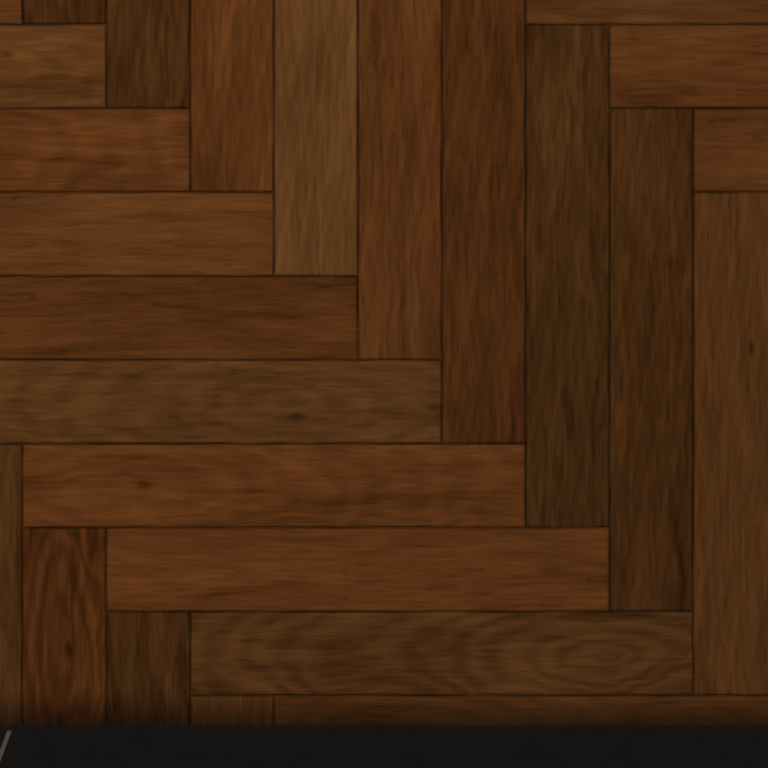
Reproduce this texture procedurally as a WebGL 2 fragment shader.

```glsl
#version 300 es
precision highp float;
// Dark oiled herringbone parquet, planks six widths long, ending at a black skirting.

#define PLANK_WIDTH 0.1092
#define PLANK_RATIO 6.0
#define GRID_ORIGIN vec2(0.029, 0.0315)
#define SEAM_WIDTH 0.022
#define SEAM_DEPTH 0.42
#define TONE_SPREAD 0.19
#define FIBRE_STRENGTH 0.20
#define FIGURE_STRENGTH 0.17
#define SKIRTING_TOP 0.944

uniform vec2 u_resolution;
out vec4 fragColor;

const vec3 DARK_WOOD = vec3(0.195, 0.105, 0.037);
const vec3 LIGHT_WOOD = vec3(0.425, 0.267, 0.135);
const vec3 SKIRTING = vec3(0.088, 0.081, 0.074);
const vec3 METAL = vec3(0.36, 0.31, 0.28);

float hash(vec2 p) {
  return fract(sin(dot(p, vec2(127.1, 311.7))) * 43758.5453);
}

float noise(vec2 p) {
  vec2 i = floor(p), f = fract(p);
  f = f * f * (3.0 - 2.0 * f);
  return mix(mix(hash(i), hash(i + vec2(1, 0)), f.x),
             mix(hash(i + vec2(0, 1)), hash(i + vec2(1, 1)), f.x), f.y);
}

float fbm(vec2 p) {
  float sum = 0.0, amp = 0.5;
  for (int i = 0; i < 4; i++) {
    sum += amp * noise(p);
    p = p * 2.03 + 17.3;
    amp *= 0.5;
  }
  return sum;
}

// Plank under p: xy = position along and across it, zw = its identity.
vec4 herringbone(vec2 p, out bool upright) {
  vec2 cell = floor(p), f = p - cell;
  float k = mod(cell.x - cell.y + PLANK_RATIO - 1.0, 2.0 * PLANK_RATIO);
  upright = k > PLANK_RATIO - 0.5;
  if (!upright) return vec4(k + f.x, f.y, cell - vec2(k, 0));
  k = 2.0 * PLANK_RATIO - 1.0 - k;
  return vec4(k + f.y, f.x, cell - vec2(0, k));
}

// Lightness offset from fibres, growth rings, pores and knots.
float woodGrain(vec2 q, vec2 seed) {
  float figured = hash(seed + 4.7);
  vec2 s = q + seed * vec2(13.7, 9.1);
  float warp = fbm(s * vec2(0.9, 2.0)) - 0.5;
  float bend = q.y + 0.22 * warp;

  // Knots pull the rings around themselves.
  vec2 knotAt = vec2(0.6 + 4.8 * hash(seed + 2.3), 0.25 + 0.5 * hash(seed + 8.1));
  float knotDist = length((q - knotAt) * vec2(0.75, 1.6));
  float hasKnot = step(0.5, hash(seed + 6.2));
  bend += hasKnot * 0.12 * exp(-4.0 * knotDist);

  // Nested arches of growth rings, strong on some planks only.
  float arch = length(vec2((q.x - knotAt.x) * 0.3, bend - 0.5)) + 0.3 * warp;
  float rings = sin(arch * mix(24.0, 42.0, figured) + 5.0 * warp);
  float soft = fbm(vec2(s.x * 0.6, s.y * 4.0 + 3.0 * warp)) - 0.47;

  float fibre = noise(vec2(s.x * 2.2, (s.y + 0.15 * warp) * 24.0)) - 0.5;
  fibre += 0.7 * (noise(vec2(s.x * 5.0, s.y * 46.0)) - 0.5);
  float pores = smoothstep(0.76, 0.95, noise(vec2(s.x * 5.5, (s.y + 0.2 * warp) * 34.0)));
  float streak = smoothstep(0.62, 0.85, noise(vec2(s.x * 0.8, s.y * 7.0 + 2.0 * warp)));
  float knot = hasKnot * smoothstep(0.11, 0.01, knotDist + 0.06 * warp);

  return FIBRE_STRENGTH * fibre + 0.42 * soft
       + FIGURE_STRENGTH * rings * mix(0.1, 0.6, figured * figured)
       - 0.13 * pores - 0.12 * streak - 0.38 * knot;
}

void main() {
  vec2 uv = gl_FragCoord.xy / u_resolution;
  vec2 p = vec2(uv.x, 1.0 - uv.y);
  float pixel = 1.0 / min(u_resolution.x, u_resolution.y);

  bool upright;
  vec4 plank = herringbone((p - GRID_ORIGIN) / PLANK_WIDTH, upright);
  vec2 q = plank.xy, id = plank.zw + (upright ? 41.0 : 0.0);

  // Each plank has its own tone; upright ones swing across a half dozen columns.
  float tone = 0.52 + TONE_SPREAD * (hash(id) - 0.5);
  if (upright) tone += TONE_SPREAD * cos((plank.z - 3.0) * 1.0472) - 0.03;
  tone += woodGrain(q, id);
  vec3 color = mix(DARK_WOOD, LIGHT_WOOD, clamp(tone, -0.15, 1.2));
  color *= mix(vec3(0.97, 1.02, 1.04), vec3(1.05, 0.97, 0.9), hash(id + 3.3));

  // Fine, uneven dark seams.
  float edge = min(min(q.x, PLANK_RATIO - q.x), min(q.y, 1.0 - q.y));
  float blur = pixel / PLANK_WIDTH;
  float seam = 1.0 - smoothstep(0.0, SEAM_WIDTH + blur, edge);
  color *= 1.0 - SEAM_DEPTH * seam * (0.55 + 0.7 * noise(q * 3.0 + id * 5.0));

  // Light falls off to the right, downward and beside the skirting.
  color *= 1.12 - 0.14 * p.y - 0.09 * p.x;
  color *= 1.0 - 0.45 * smoothstep(SKIRTING_TOP - 0.05, SKIRTING_TOP, p.y);

  // Skirting with a sliver of metal in the corner.
  float below = smoothstep(-0.003 - pixel, 0.003 + pixel, p.y - SKIRTING_TOP);
  color = mix(color, SKIRTING * (1.0 + 0.06 * (noise(p * 60.0) - 0.5)), below);
  float rod = abs(p.x - 0.011 + 0.37 * (p.y - 0.955)) - 0.003;
  float sliver = (1.0 - smoothstep(-pixel, pixel, rod)) * smoothstep(0.949, 0.954, p.y);
  color = mix(color, METAL, 0.8 * sliver);

  fragColor = vec4(color, 1.0);
}
```
